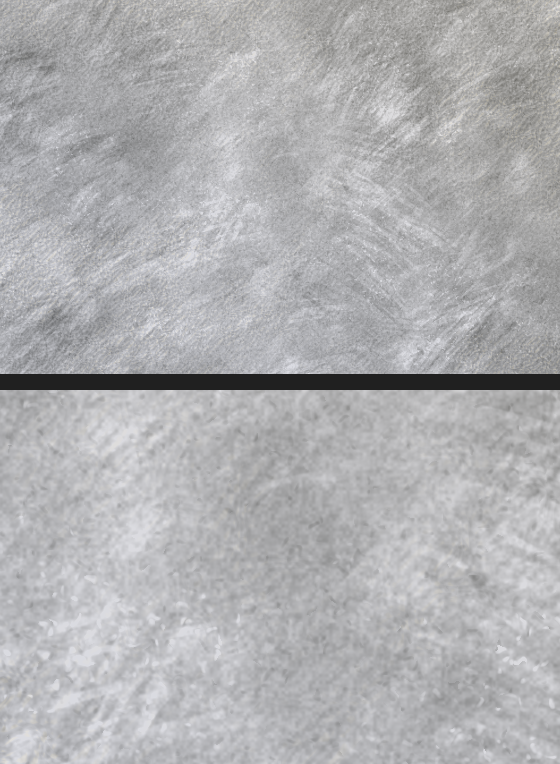
Top: the whole. Bottom: its middle third, enlarged.
A Shadertoy shader for this texture:

```glsl
// Grey brushed plaster wall with cloudy patches, bristle strokes and pale flecks

float hash(vec2 p) {
    vec3 q = fract(p.xyx * 0.1031);
    q += dot(q, q.yzx + 33.33);
    return fract((q.x + q.y) * q.z);
}

vec2 hash2(vec2 p) {
    return vec2(hash(p), hash(p + 57.3));
}

mat2 rotation(float a) {
    return mat2(cos(a), -sin(a), sin(a), cos(a));
}

float noise(vec2 p) {
    vec2 i = floor(p), f = fract(p);
    f = f * f * (3.0 - 2.0 * f);
    return mix(mix(hash(i), hash(i + vec2(1, 0)), f.x),
               mix(hash(i + vec2(0, 1)), hash(i + vec2(1, 1)), f.x), f.y);
}

float clouds(vec2 p) {
    float sum = 0.0, amp = 0.5;
    for (int i = 0; i < 6; i++) {
        sum += amp * noise(p);
        p = rotation(0.65) * p * 2.03 + 11.7;
        amp *= 0.53;
    }
    return sum;
}

// Cellular noise: distance to the nearest point, and that cell's random value
vec2 cells(vec2 p) {
    vec2 nearest = vec2(9.0, 0.0), base = floor(p);
    for (int y = -1; y <= 1; y++)
    for (int x = -1; x <= 1; x++) {
        vec2 id = base + vec2(x, y);
        float d = length(id + hash2(id) - p);
        if (d < nearest.x) nearest = vec2(d, hash(id + 21.9));
    }
    return nearest;
}

// One brush dab per cell; bristles run along its own direction
float strokes(vec2 p, float scale, float seed) {
    vec2 g = p * scale, base = floor(g);
    float sum = 0.0;
    for (int y = -1; y <= 1; y++)
    for (int x = -1; x <= 1; x++) {
        vec2 id = base + vec2(x, y);
        vec2 centre = id + hash2(id + seed);
        float pick = hash(id + seed + 5.1);
        // Sweep up to the right, except down the right flank of the arch
        vec2 c = centre / scale;
        float flank = smoothstep(0.32, 0.1, length((c - vec2(0.95, 0.36)) * vec2(1.0, 0.8)));
        float angle = mix(0.65, -0.8, flank) + 0.9 * (hash(id + seed + 9.4) - 0.5);
        // GLSL fills matrices by column, so this turns the frame by +angle
        vec2 q = rotation(angle) * (g - centre);
        q.y += 0.12 * q.x * q.x;
        float edge = length(q * vec2(1.15, 2.3)) + 0.6 * (noise(q * 6.0 + id * 3.7) - 0.5);
        vec2 fibre = q / scale;
        float bristle = 0.5 * noise(fibre * vec2(7.0, 55.0) + id * 17.3)
                      + 0.5 * noise(fibre * vec2(14.0, 140.0) + id * 7.9);
        float paint = smoothstep(0.9, 0.45, edge) * smoothstep(0.46, 0.68, bristle);
        sum += paint * (pick > 0.35 ? 0.4 + 0.6 * pick : -0.7);
    }
    return sum;
}

void mainImage(out vec4 fragColor, in vec2 fragCoord) {
    vec2 p = fragCoord / iResolution.y;

    // Broad tones: pale heart, dull right side, mottled everywhere
    float mottle = clouds(p * 3.0 + 3.0);
    float patches = clouds(p * 8.0 + 40.0);
    float value = 0.653 + 0.18 * (mottle - 0.5) + 0.17 * (patches - 0.5);
    value += 0.03 * exp(-7.0 * dot(p - vec2(0.78, 0.45), p - vec2(0.78, 0.45)));
    value -= 0.05 * smoothstep(0.95, 1.4, p.x) * smoothstep(1.0, 0.5, p.y);

    // Brush work at three sizes, worn away by crumbly gaps
    float crumble = clouds(p * 24.0 + 71.0);
    float wear = smoothstep(0.32, 0.58, 0.6 * clouds(p * 4.0 + 71.0) + 0.4 * crumble);
    value += wear * (0.085 * strokes(p, 2.9, 3.0) + 0.085 * strokes(p, 4.6, 31.0)
                   + 0.075 * strokes(p, 8.5, 67.0));

    // Smeared opaque scraps of thin pale paint
    float scrap = clouds(rotation(0.7) * p * vec2(7.0, 15.0) + 130.0);
    value += 0.05 * smoothstep(0.6, 0.72, scrap);

    // Embossed pebbly skin, lit from the upper left
    vec2 skin = p * 100.0 + 2.5 * noise(p * 40.0);
    float relief = cells(skin).x - cells(skin + vec2(-0.35, 0.35)).x;
    float rough = smoothstep(0.35, 0.65, clouds(p * 3.5 + 19.0));
    value += relief * mix(0.04, 0.11, rough);
    value += 0.06 * (noise(p * 170.0) - 0.5) + 0.075 * (noise(p * 330.0) - 0.5);

    // Ragged pale flecks and faint dark pits, gathered in drifts
    float drift = smoothstep(0.42, 0.68, 0.7 * clouds(p * 5.0 + 90.0) + 0.3 * crumble);
    vec2 ragged = p + 0.009 * vec2(noise(p * 120.0), noise(p * 120.0 + 50.0));
    vec2 fine = cells(ragged * 115.0 + 7.0), coarse = cells(ragged * 52.0 + 23.0);
    float fleck = smoothstep(0.45, 0.1, fine.x) * smoothstep(0.6, 1.0, fine.y);
    fleck += smoothstep(0.3, 0.05, coarse.x) * smoothstep(0.65, 1.0, coarse.y);
    value += 0.13 * fleck * drift;
    value -= 0.06 * smoothstep(0.45, 0.1, fine.x) * step(fine.y, 0.16);

    // Cool below left, warm above right, cream on some rough spots
    value = clamp(value, 0.42, 0.86);
    float warmth = smoothstep(0.3, 1.9, p.x * 0.6 + p.y) - 0.5;
    vec3 colour = value + warmth * vec3(0.014, 0.004, -0.024);
    colour.b += 0.005 + 0.05 * (value - 0.68);
    float cream = smoothstep(0.1, 0.45, relief) * rough * smoothstep(0.45, 0.6, mottle);
    colour += cream * vec3(0.025, 0.012, -0.025);
    fragColor = vec4(colour, 1.0);
}
```
